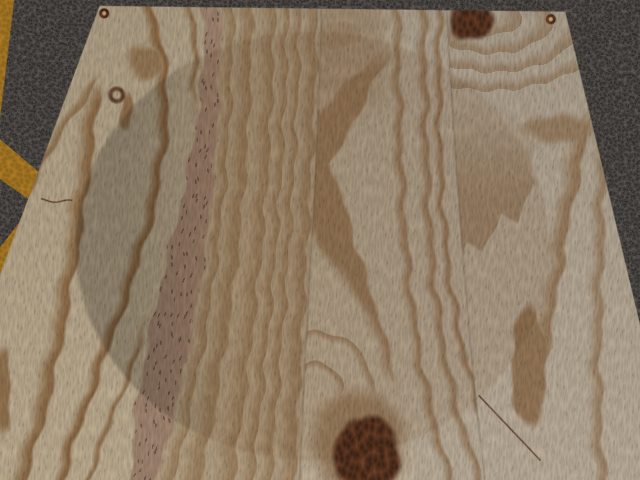
Write a Shadertoy shader that draws this texture.

```glsl
// Sunlit pine board on asphalt, with a soft elliptical shadow across its grain.

float hash(vec2 p) {
  p = fract(p * vec2(.1031, .1137));
  p += dot(p, p.yx + 33.33);
  return fract((p.x + p.y) * p.x * 97.);
}

// Distance to the nearest scattered cell centre
float cells(vec2 p) {
  vec2 id = floor(p), f = fract(p);
  float d = 2.;
  for (int k = 0; k < 9; k++) {
    vec2 o = vec2(k % 3 - 1, k / 3 - 1), c = id + o;
    d = min(d, length(o + vec2(hash(c), hash(c + 57.)) - f));
  }
  return d;
}

// Cubic x(y) through four evenly spaced heights
float curve(float y, float a, float b, float c, float d) {
  float t = y / 1.92, e = c - 2. * b + a, f = d - 3. * c + 3. * b - a;
  return a + t * (b - a + (t - 1.) * (e / 2. + (t - 2.) * f / 6.));
}

float above(float edge, float v, float soft) { return smoothstep(edge - soft, edge + soft, v); }
float below(float edge, float v, float soft) { return 1. - above(edge, v, soft); }
void add(inout float grain, float v) { grain = max(grain, v); }

// Growth line: soft on the left, crisp on the right
float growth(vec2 p, float a, float b, float c, float d, float w) {
  float x = p.x - curve(p.y, a, b, c, d);
  return smoothstep(-w, 0., x) * below(.02, x, .025);
}

float blob(vec2 p, float x, float y, float rx, float ry, float soft) {
  return below(1., length((p - vec2(x, y)) / vec2(rx, ry)), soft);
}

float segment(vec2 p, vec2 a, vec2 d) {
  p -= a;
  return length(p - d * clamp(dot(p, d) / dot(d, d), 0., 1.));
}

vec3 asphalt(vec2 p, float px) {
  vec3 c = vec3(.25, .235, .225) * (.65 + .6 * cells(p * 22.) + .3 * hash(floor(p * 65.)));
  float paint = below(.17 - .12 * p.y, p.x, px);
  add(paint, above(1.67 + .85 * p.x, p.y, px) * below(2.15 + .7 * p.x, p.y, px));
  add(paint, above(2.97 - 1.3 * p.x, p.y, px));
  return mix(c, vec3(.63, .45, .13) * (.85 + .25 * cells(p * 18.)), paint * below(2., p.x, px));
}

vec3 board(vec2 p, float px) {
  vec2 q = p + .018 * vec2(sin(p.y * 7. + p.x * 3.) + sin(p.y * 13. + 1.), sin(p.x * 17.));
  float x = q.x, y = q.y;
  float pinkL = curve(y, 2.42, 2.28, 1.83, 1.58), pinkR = curve(y, 2.65, 2.58, 2.33, 1.88);
  float seamA = curve(p.y, 3.86, 3.79, 3.69, 3.6), seamB = curve(p.y, 5.35, 5.47, 5.62, 5.82);

  // Left plank: arched growth lines
  float left = .85 * growth(q, 1.78, 1.95, 1.42, .75, .15);
  add(left, .8 * growth(q, 1.35, 1.08, .78, .3, .22) * above(1.1, y, .15));
  add(left, .65 * growth(q, 1.9, .55, -.35, -1., .14) * above(.95, y, .08));
  add(left, .7 * growth(q, 2.28, 2.27, 1.78, 1.05, .08) * above(1.4, abs(y - 2.6), .35));
  add(left, .6 * blob(q, 1.75, .75, .22, .2, .3));
  add(left, .7 * blob(q, 1.53, 1.35, .07, .22, .3));
  add(left, .7 * blob(q, .02, 4.7, .11, .5, .2));

  // Second plank: converging stripes
  float u = (x - pinkR) / (seamA - pinkR), s = fract(u * 6. + .25 * sin(u * 9.));
  float stripes = .16 + .36 * smoothstep(.1, .9, s) * below(.95, s, .05);

  // Third plank: dark hourglass, flowing lines and arches
  float edge = 3.97 + max(.56 * (1.95 - y), .31 * (y - 1.95));
  float inner = min(max(3.87 + .9 * (1.3 - y), 3.76 + .72 * (y - 2.85)), edge - .1);
  float third = .58 * above(inner, x, .1) * below(edge, x, .03) * above(.65, y, .3) * below(4.5, y, .25);
  add(third, .28 * below(1.25, y, .3) * below(4.6, x, .15));
  add(third, .4 * blob(q, 4.05, .42, .3, .18, .2));
  add(third, .55 * growth(q, 4.77, 4.82, 4.98, 5.42, .12));
  add(third, .55 * growth(q, 5.08, 5.13, 5.28, 5.78, .12));
  add(third, .6 * growth(q, 5.28, 5.29, 5.49, 6.1, .09));
  float arch = fract(length(q - vec2(3.77, 4.7)) / .37);
  add(third, .45 * smoothstep(.65, .95, arch) * below(.97, arch, .03) * blob(q, 3.77, 4.7, .76, .76, .02) * below(4.75, y, .15));
  add(third, .5 * blob(q, 4.3, 5.3, .55, .6, .25));

  // Right plank: swooping rings, jagged patch and long tongue
  float swoop = length((q - vec2(5.9, .2)) * vec2(.6, 1));
  float right = .4 * smoothstep(.3, .9, fract(swoop * 4.5)) * below(.95, swoop, .1);
  float jag = 2.85 - .9 * (x - 5.7) + .5 * abs(fract((x - 5.42) * 2.6) - .5);
  add(right, .4 * below(jag, y, .03) * smoothstep(1., 2.6, y) * below(6.4, x, .06));
  add(right, .5 * blob(q, 6.72, 1.55, .45, .16, .4));
  add(right, .6 * growth(q, 7.7, 6.97, 6.62, 6.1, .25) * above(1.4, y, .2) * below(4.6, y, .3));
  add(right, .65 * blob(q, 6.35, 4.4, .21, .72, .12));
  add(right, .5 * growth(q, 7.1, 7.24, 7.2, 7.25, .16) * above(1.8, y, .4));

  // Join the planks
  float pink = above(pinkL, x, .02) * below(pinkR, x, .03);
  float late = mix(left, stripes, above(pinkR, x, .02));
  late = mix(mix(late, third, above(seamA, p.x, px)), right, above(seamB, p.x, px));
  vec3 c = mix(vec3(.67, .61, .51), vec3(.66, .61, .54), smoothstep(2., 6., p.x)) * (.95 + .015 * p.y);
  c = mix(c, vec3(.47, .33, .19), late);
  c = mix(c, vec3(.57, .46, .39), .85 * pink);
  c *= 1. - .11 * below(.012, min(abs(p.x - seamA), abs(p.x - seamB)), .015);

  // Elliptical shadow, deepest at the left
  vec3 tint = mix(vec3(.79), vec3(.95, .925, .9), smoothstep(1.3, 3., p.x));
  c *= mix(vec3(1), tint, blob(p, 3.75, 2.95, 2.84, 2.57, .012));

  // Knots, cracks and screws
  vec3 heart = vec3(.27, .15, .09) * (.75 + .8 * cells(p * vec2(14, 9)));
  c = mix(c, heart, .95 * max(blob(q, 4.4, 5.45, .4, .45, .12), blob(q, 5.65, .24, .27, .24, .18)));
  c = mix(c, heart, .8 * below(.025, abs(length(p - vec2(1.4, 1.14)) - .075), .02));
  float crack = min(segment(p, vec2(5.75, 4.75), vec2(.73, .77)), segment(q, vec2(.5, 2.4), vec2(.38, .02)));
  c = mix(c, heart, .75 * below(.009, crack, px));
  float screw = min(length(p - vec2(1.25, .16)), length(p - vec2(6.61, .23)));
  c = mix(c, mix(vec3(.7, .6, .42), heart, above(.025, screw, px)), below(.06, screw, px));

  // Fine fibres and dark pores
  c *= .93 + .15 * cells(vec2(p.x * 32. + p.y * 2., p.y * 7.));
  float pores = below(.14, cells(vec2(x * 13. + y * 2., y * 5.)), .05);
  return c * (1. - pores * (.07 + .22 * pink));
}

void mainImage(out vec4 fragColor, in vec2 fragCoord) {
  float px = 5.76 / iResolution.y;
  vec2 p = fragCoord * px;
  p.y = 5.76 - p.y;
  float wood = above(1.22 - .37 * p.y, p.x, px) * below(6.75 + .239 * p.y, p.x, px) * above(.055 + .0125 * p.x, p.y, px);
  fragColor = vec4(mix(asphalt(p, px), board(p, px), wood), 1);
}
```
